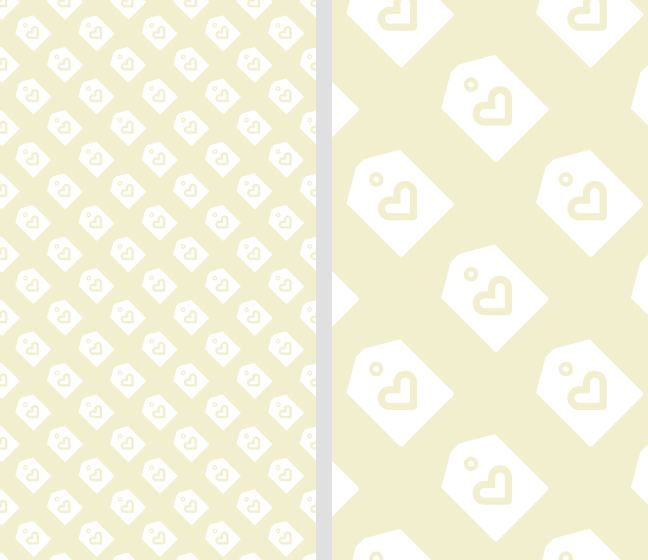
Left, the full canvas; right, a detail of the centre.
A Shadertoy shader for this pattern:

```glsl
// Staggered grid of white gift tags on pale cream, each with a ringed hole and
// an outlined heart. All shapes are distance functions in units of one cell,
// with y pointing down and each tag symmetric about its falling diagonal.

#define COLUMNS 5.0
#define PHASE vec2(0.527)
#define CREAM vec3(0.945, 0.937, 0.804)
#define WHITE vec3(1.0)
#define TAG_HALF vec2(0.206, 0.200)
#define TAG_TIP 0.300
#define TAG_SHOULDER 0.275
#define HOLE_POS vec2(-0.127)
#define HOLE_RADII vec2(0.015, 0.038)
#define HEART_TIP 0.089
#define LOBE_RADIUS 0.063
#define HEART_STROKE 0.038

// Signed distance to a quadrant whose corner at the origin is rounded
float roundCorner(vec2 p, float r) {
    vec2 q = p + r;
    return min(max(q.x, q.y), 0.0) + length(max(q, 0.0)) - r;
}

// Tag body: rounded base, sloped shoulders, blunt tip toward the upper left
float tagBody(vec2 p) {
    vec2 axis = vec2(p.x + p.y, abs(p.x - p.y)) * sqrt(0.5);
    float base = roundCorner(axis - TAG_HALF, 0.015);
    float shoulder = dot(axis, vec2(-0.866, 0.5)) - TAG_SHOULDER;
    return max(base, max(shoulder, -axis.x - TAG_TIP));
}

// Half-open bar with a round left end
float lobe(vec2 p) {
    vec2 center = vec2(-0.056, HEART_TIP - LOBE_RADIUS);
    vec2 q = p - center;
    return length(vec2(min(q.x, 0.0), q.y)) - LOBE_RADIUS;
}

// Heart with its tip toward the lower right
float heart(vec2 p) {
    float lobes = min(lobe(p), lobe(p.yx));
    return max(lobes, roundCorner(p - HEART_TIP, 0.024));
}

float fill(float d, float pixel) {
    return clamp(0.5 - d / pixel, 0.0, 1.0);
}

void mainImage(out vec4 fragColor, in vec2 fragCoord) {
    float pixel = COLUMNS / iResolution.x;
    vec2 p = vec2(fragCoord.x, iResolution.y - fragCoord.y) * pixel - PHASE;

    // Nearest tag center among the two interleaved square lattices
    vec2 even = fract(p + 0.5) - 0.5;
    vec2 odd = fract(p) - 0.5;
    vec2 q = dot(even, even) < dot(odd, odd) ? even : odd;

    // Cutouts: heart outline and ring around the hole
    float h = heart(q);
    float outline = max(h, -h - HEART_STROKE);
    float r = length(q - HOLE_POS);
    float ring = max(r - HOLE_RADII.y, HOLE_RADII.x - r);

    float mask = fill(tagBody(q), pixel) * (1.0 - fill(min(outline, ring), pixel));
    fragColor = vec4(mix(CREAM, WHITE, mask), 1.0);
}
```
